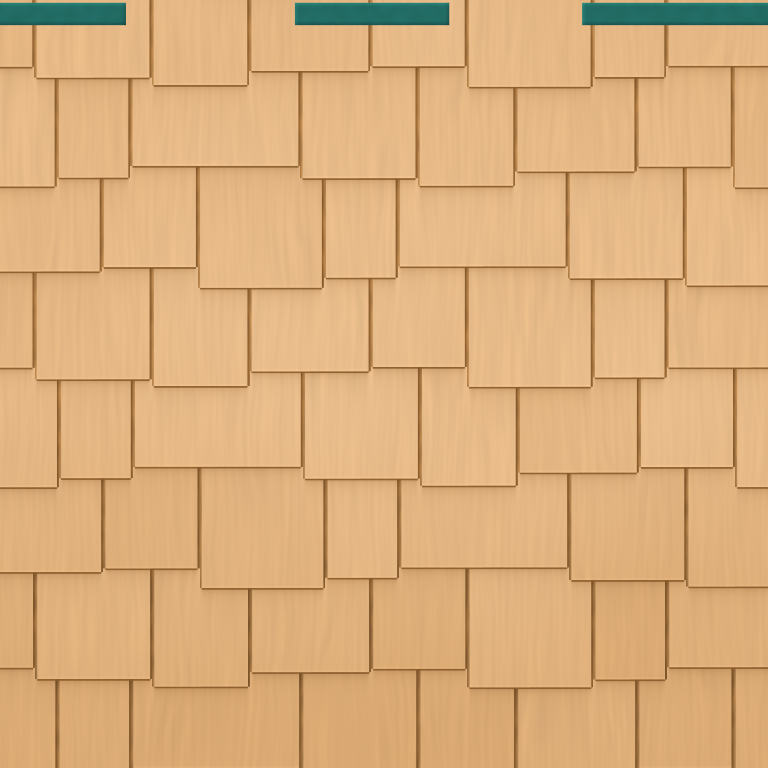
Write a WebGL 1 fragment shader that draws this texture.

```glsl
precision highp float;
uniform vec2 u_resolution;

#define ROW_H 0.1305
#define FIRST_ROW 0.0855
#define PANEL_W 1.0443
#define PANEL_X 0.0443
#define GAP_W 0.0054
#define LIP_H 0.0022
#define GRAIN 0.05
#define PAINT_LIGHT vec3(0.925, 0.757, 0.565)
#define PAINT_DEEP vec3(0.85, 0.655, 0.44)
#define GAP_MID vec3(0.74, 0.54, 0.32)
#define GAP_DARK vec3(0.54, 0.36, 0.17)
#define BAR_TEAL vec3(0.13, 0.42, 0.39)

float hash(vec2 p) {
  return fract(sin(dot(p, vec2(127.1, 311.7))) * 43758.55);
}

vec2 gradient(vec2 cell) {
  float angle = 6.2832 * hash(cell);
  return vec2(cos(angle), sin(angle));
}

float noise(vec2 p) {
  vec2 i = floor(p), f = fract(p), w = f * f * (3.0 - 2.0 * f);
  vec2 r = vec2(1.0, 0.0);
  float low = mix(dot(gradient(i), f), dot(gradient(i + r), f - r), w.x);
  float high = mix(dot(gradient(i + r.yx), f - r.yx), dot(gradient(i + 1.0), f - 1.0), w.x);
  return mix(low, high, w.y);
}

// Seven shingles form a panel; each row shifts it by a third.
// Returns distance to left side, to right side, bottom height and a seed.
vec4 shingleAt(float x, float row) {
  float starts[8];
  starts[0] = 0.0;   starts[1] = 0.146; starts[2] = 0.268; starts[3] = 0.419;
  starts[4] = 0.539; starts[5] = 0.696; starts[6] = 0.788; starts[7] = 1.0;
  float drops[7];
  drops[0] = 0.0156; drops[1] = 0.0247; drops[2] = 0.006; drops[3] = 0.0005;
  drops[4] = 0.0265; drops[5] = 0.0143; drops[6] = 0.0;

  float jitter = (hash(vec2(row, 4.0)) - 0.5) * 0.004;
  float u = (x - PANEL_X + jitter) / PANEL_W - row / 3.0;
  float f = fract(u);
  vec4 found = vec4(0.0);
  for (int i = 0; i < 7; i++) {
    if (f >= starts[i] && f < starts[i + 1]) {
      float seed = hash(vec2(floor(u) * 7.0 + float(i), row));
      float bottom = FIRST_ROW + row * ROW_H + drops[i] + 0.002 * seed;
      found = vec4((f - starts[i]) * PANEL_W, (starts[i + 1] - f) * PANEL_W, bottom, seed);
    }
  }
  return found;
}

// Painted wood: broad light falloff, per-shingle tone, embossed vertical grain
vec3 paintedFace(vec2 p, float seed) {
  vec2 q = p + seed * 17.0;
  float bend = noise(q * vec2(14.0, 7.0)) * 0.03 + noise(q * vec2(45.0, 22.0)) * 0.006;
  float fine = noise(vec2((q.x + bend * 0.3) * 190.0, q.y * 9.0));
  float figure = noise(vec2((q.x + bend) * 90.0, q.y * 5.0));
  float patches = smoothstep(-0.15, 0.4, noise(q * 9.0));
  float depth = 0.22 + 0.5 * smoothstep(0.45, 1.0, p.y) + 0.45 * dot(p - 0.5, p - 0.5);
  depth += 0.25 * (seed - 0.5) + 0.2 * noise(p * 4.0);
  vec3 paint = mix(PAINT_LIGHT, PAINT_DEEP, clamp(depth, 0.0, 1.0));
  return paint * (1.0 + GRAIN * (0.7 * fine + 0.8 * figure * patches));
}

vec3 drawShingle(vec3 color, vec2 p, float row, float px) {
  vec4 s = shingleAt(p.x, row);
  float side = min(s.x, s.y);
  float below = p.y - s.z;
  float covered = 1.0 - smoothstep(-px, px, below);
  float inside = smoothstep(-px, px, side - 0.5 * GAP_W);

  // Soft shadow and dark lip under the butt edge
  float fall = max(below, 0.0);
  float shadow = 0.15 * exp(-fall / 0.005) + 0.06 * exp(-fall / 0.02);
  color *= 1.0 - shadow * smoothstep(0.0, 0.006, side) * vec3(0.7, 0.9, 1.25);
  float lip = inside * (1.0 - smoothstep(LIP_H - px, LIP_H + px, below));
  color = mix(color, GAP_DARK, 0.9 * lip);

  // Recessed gap, darkest beside the shingle on its left
  float across = s.x < s.y ? s.x : -s.y;
  vec3 gap = mix(GAP_DARK, GAP_MID, smoothstep(-0.5 * GAP_W, 0.4 * GAP_W, across));
  gap *= 1.0 + 0.15 * noise(p * vec2(200.0, 40.0)) - 0.1 * smoothstep(0.45, 0.8, p.y);
  color = mix(color, gap, covered);

  vec3 face = paintedFace(p, s.w);
  face *= 1.0 + 0.03 * smoothstep(-0.004, -0.001, below);
  return mix(color, face, covered * inside);
}

// Bevelled bars along the top edge
vec3 drawBars(vec3 color, vec2 p, float px) {
  vec3 from = vec3(-0.03, 0.384, 0.758), to = vec3(0.164, 0.585, 1.03);
  for (int i = 0; i < 3; i++) {
    vec2 halfSize = vec2(0.5 * (to[i] - from[i]), 0.0146);
    vec2 q = p - vec2(0.5 * (from[i] + to[i]), 0.0182);
    vec2 d = abs(q) - halfSize;
    vec2 bevel = smoothstep(-0.006, 0.0, d) * sign(q);
    vec3 bar = BAR_TEAL * (1.0 - 0.2 * bevel.y - 0.15 * bevel.x + 0.06 * noise(p * 60.0));
    color = mix(color, bar, 1.0 - smoothstep(-px, px, max(d.x, d.y)));
  }
  return color;
}

void main() {
  vec2 p = gl_FragCoord.xy / u_resolution;
  p.y = 1.0 - p.y;
  float px = 0.6 / min(u_resolution.x, u_resolution.y);
  float row = floor((p.y - FIRST_ROW) / ROW_H);
  vec3 color = drawShingle(GAP_DARK, p, row + 1.0, px);
  color = drawShingle(color, p, row, px);
  gl_FragColor = vec4(drawBars(color, p, px), 1.0);
}
```
